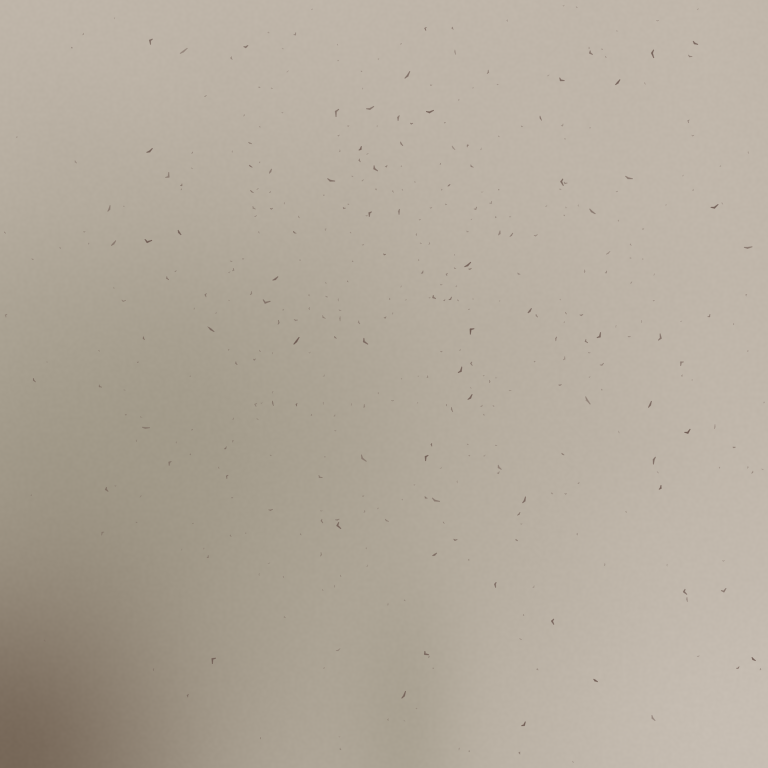
Give the GLSL for this texture, as a WebGL 2 fragment shader.

```glsl
#version 300 es
precision highp float;

uniform vec2 u_resolution;
out vec4 fragColor;

vec3 hash3(vec2 cell) {
    vec3 q = fract(cell.xyx * vec3(0.1031, 0.1030, 0.0973));
    q += dot(q, q.yxz + 33.33);
    return fract((q.xxy + q.yzz) * q.zyx);
}

float cornerSlope(vec2 cell, vec2 offset) {
    float angle = 6.2832 * hash3(cell).x;
    return dot(vec2(cos(angle), sin(angle)), offset);
}

float gradientNoise(vec2 p) {
    vec2 cell = floor(p), f = fract(p);
    vec2 w = f * f * f * (f * (f * 6.0 - 15.0) + 10.0);
    float low = mix(cornerSlope(cell, f),
                    cornerSlope(cell + vec2(1, 0), f - vec2(1, 0)), w.x);
    float high = mix(cornerSlope(cell + vec2(0, 1), f - vec2(0, 1)),
                     cornerSlope(cell + vec2(1, 1), f - vec2(1, 1)), w.x);
    return mix(low, high, w.y);
}

// Distance to a segment from the origin, thinning towards its tip
float taperedArm(vec2 p, vec2 tip, float radius) {
    float along = clamp(dot(p, tip) / dot(tip, tip), 0.0, 1.0);
    return length(p - tip * along) - radius * (1.0 - 0.5 * along);
}

// Soft uneven light falling on a pale wall
vec3 wallColor(vec2 p) {
    vec2 s = (p - vec2(0.15, 0.4)) / vec2(0.5, p.y > 0.4 ? 0.37 : 0.6);
    float shade = exp(-dot(s, s));
    float bandOffset = (p.x - 0.53) / 0.075;
    shade += 0.4 * exp(-bandOffset * bandOffset) * smoothstep(0.36, 0.0, p.y);
    vec3 color = mix(vec3(0.755, 0.717, 0.670), vec3(0.637, 0.607, 0.542), min(shade, 1.0));

    vec2 c = p / vec2(0.23, 0.25);
    color = mix(color, vec3(0.465, 0.405, 0.345), exp(-dot(c, c)));
    vec2 g = (p - vec2(1.0, 0.0)) / vec2(0.3, 0.35);
    return color + vec3(0.028, 0.030, 0.036) * exp(-dot(g, g));
}

// One scattered layer of bent flakes; returns coverage
float flakes(vec2 p, float cells, float size, float chance, float seed, float pixel) {
    vec2 cell = floor(p * cells);
    vec3 place = hash3(cell + seed);
    vec3 form = hash3(cell + seed + 71.0);
    vec2 center = (cell + 0.25 + 0.5 * place.xy) / cells;

    // Denser around the middle, gathered in loose clusters
    vec2 d = (center - vec2(0.56, 0.6)) / vec2(0.36, 0.34);
    float density = 0.05 + exp(-dot(d, d)) * (1.0 + 1.3 * gradientNoise(center * 9.0 + seed));
    if (place.z > chance * density) return 0.0;

    float turn = (form.x - 0.5) * 3.6;
    float bend = turn + 1.7 + 1.3 * form.y;
    float arm = size * (0.55 + 0.6 * form.z);
    float radius = 0.0004 + 0.14 * size;
    float dist = min(taperedArm(p - center, arm * vec2(cos(turn), sin(turn)), radius),
                     taperedArm(p - center, 0.7 * arm * vec2(cos(bend), sin(bend)), radius));
    float strength = 0.5 + 0.5 * hash3(cell + seed + 139.0).x;
    return strength * smoothstep(0.75 * pixel, -0.75 * pixel, dist);
}

void main() {
    float pixel = 1.0 / min(u_resolution.x, u_resolution.y);
    vec2 p = gl_FragCoord.xy / u_resolution;
    vec3 color = wallColor(p);

    // Faint plaster grain
    float grain = gradientNoise(p * 190.0) + 0.6 * gradientNoise(p * 83.0 + 40.0);
    color += 0.009 * grain + 0.006 * gradientNoise(p * 6.0 + 17.0);

    // Large, medium and tiny flakes
    float cover = 0.95 * flakes(p, 24.0, 0.0056, 0.30, 11.0, pixel);
    cover = max(cover, 0.75 * flakes(p, 35.0, 0.0030, 0.20, 211.0, pixel));
    cover = max(cover, 0.50 * flakes(p, 58.0, 0.0014, 0.18, 419.0, pixel));
    color = mix(color, vec3(0.42, 0.34, 0.31), cover);

    fragColor = vec4(color, 1.0);
}
```
